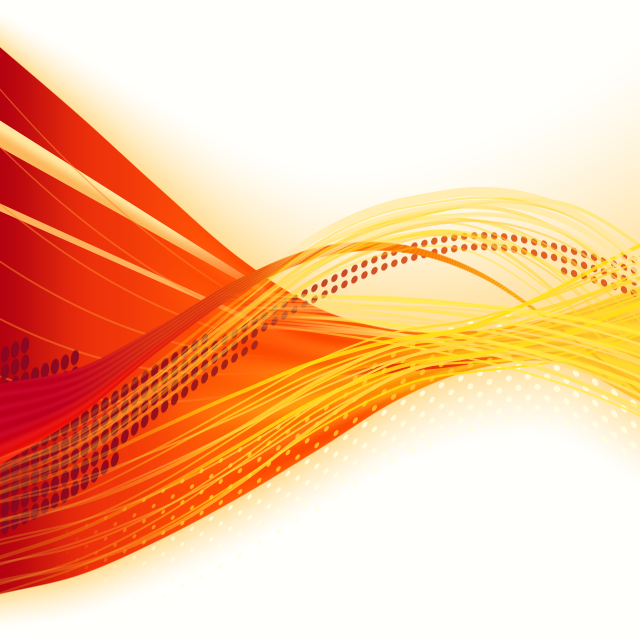
Reproduce this background procedurally as a WebGL 2 fragment shader.

```glsl
#version 300 es
precision highp float;
// Red-to-yellow waves on a warm white ground, with a ribbon, strands and dots.
// Splines give the main edges; loops fan the strands around them and
// repeated cells make the halftone dots.
uniform vec2 u_resolution;
out vec4 fragColor;

// Catmull-Rom height curve with nine evenly spaced knots
float spline(float x, float k[9]) {
  float s = clamp(x, 0., .9999) * 8.;
  int i = int(s);
  float f = s - float(i), b = k[i], c = k[i + 1];
  float a = i > 0 ? k[i - 1] : 2. * b - c;
  float d = i < 7 ? k[i + 2] : 2. * c - b;
  return b + .5 * f * (c - a + f * (2. * a - 5. * b + 4. * c - d + f * (3. * (b - c) + d - a)));
}

// Coverage of a line of half width w at distance d
float line(float d, float w) {
  return 1. - smoothstep(w, w + 1.4 / u_resolution.y, abs(d));
}

// Coverage above an edge at distance d
float edge(float d) { return smoothstep(-1., 1., d * u_resolution.y); }

// Coverage of an elliptical dot
float dotShape(vec2 p, vec2 radius) {
  float e = .7 / (u_resolution.x * radius.x);
  return 1. - smoothstep(1. - e, 1. + e, length(p / radius));
}

void main() {
  vec2 uv = gl_FragCoord.xy / u_resolution;
  float x = uv.x, y = uv.y;
  float top = spline(x, float[9](.926, .818, .704, .595, .516, .482, .483, .507, .551));
  float bottom = spline(x, float[9](.069, .099, .154, .221, .297, .375, .423, .431, .371));
  float ribbonTop = spline(x, float[9](.398, .424, .49, .564, .613, .617, .574, .488, .388));
  float ribbonLow = spline(x, float[9](.271, .349, .451, .54, .596, .605, .566, .482, .383));
  float dotPath = spline(x, float[9](.238, .303, .391, .473, .544, .599, .622, .603, .564));
  float arch = spline(x, float[9](.255, .308, .398, .5, .592, .642, .65, .6, .5));
  float rise = spline(x, float[9](.15, .185, .24, .31, .385, .44, .465, .495, .54));

  // Warm glow above and below the wave
  float above = clamp(1. - (y - top) / (.06 + .34 * x), 0., 1.);
  float below = clamp(1. - (bottom - y) / (.06 + .08 * x), 0., 1.);
  float glow = pow(y > bottom ? above : below, 1.5);
  vec3 col = mix(vec3(1, 1, .99), vec3(1, .86, .56), glow * .95);

  // Wave body: crimson at the left, through orange to yellow
  float v = (y - bottom) / (top - bottom);
  vec3 body = mix(vec3(.7, 0, .06), vec3(.93, .19, .04), smoothstep(-.02, .16, x));
  body = mix(body, vec3(1, .32, .02), smoothstep(.12, .36, x));
  float heat = smoothstep(.28, .62, x + .12 * sin(v * 6.28 - .6) - .1 * v);
  heat *= smoothstep(0., .4, v + .6 * smoothstep(.5, .8, x));
  body = mix(body, vec3(1, .6, .04), heat);
  body = mix(body, vec3(1, .8, .18), smoothstep(.62, .95, x));
  body += .05 * sin(v * 34. + 5. * x) * smoothstep(.2, .5, x) * vec3(.3, 1, .4);

  // Cream stripes and faint threads across the upper left
  float fade = 1. - smoothstep(.25, .46, x), broad = y - .79 + .597 * x;
  vec3 cream = mix(vec3(.99, .72, .36), vec3(1, .9, .62), smoothstep(-.01, .012, broad));
  body = mix(body, cream, line(broad, .02 - .038 * x) * fade);
  body = mix(body, vec3(1, .7, .36), line(y - .675 + .45 * x, .005 - .006 * x) * fade);
  for (float n = 0.; n < 6.; n++) {
    float thread = .86 - .09 * n - (1.15 - .16 * n) * x + .75 * x * x;
    body = mix(body, vec3(1, .52, .16), line(y - thread, .0006) * .5 * fade);
  }

  // Thin red wedge through the golden middle
  float taper = smoothstep(.5, .62, x) * (1. - smoothstep(.68, .84, x));
  body = mix(body, vec3(.91, .2, .03), line(y - .361 - .1 * x, .006 * taper) * taper);
  float inside = edge(y - bottom) * edge(top - y);
  col = mix(col, body, inside);

  // Staggered pale dots along the lower edge
  vec2 size = vec2(.03, .0165), cell = vec2(x, y - bottom) / size;
  float row = floor(cell.y);
  cell.x += .5 * mod(row, 2.);
  float zone = smoothstep(.06, .35, x) * step(-6., row) * step(row, x > .82 ? 0. : 4.);
  float spot = dotShape((fract(cell) - .5) * size, vec2(mix(.0024, .0052, x)));
  col = mix(col, mix(vec3(1, 1, .88), vec3(1, .78, .18), inside), spot * zone * .85);

  // Halftone band along the ribbon, with taller dots at the left
  float across = smoothstep(0., .5, x);
  size = vec2(.0156, mix(.027, .0175, across));
  cell = vec2(x, y - dotPath) / size;
  row = floor(cell.y);
  float cx = (floor(cell.x) + .5) * size.x;
  float low = cx < .18 ? -3. : cx < .41 || cx > .87 ? -2. : -1.;
  float high = cx < .045 ? 7. : cx < .13 ? 5. : cx < .32 || cx > .96 ? 1. : 0.;
  spot = dotShape((fract(cell) - .5) * size, mix(vec2(.0066, .0125), vec2(.005, .0056), across));
  vec3 maroon = mix(vec3(.53, .03, .13), vec3(.87, .33, .08), smoothstep(.15, .75, x));
  col = mix(col, maroon, spot * step(low, row) * step(row, high) * .92);

  // Glossy ribbon with fine lengthwise shading
  float r = (y - ribbonLow) / (ribbonTop - ribbonLow);
  vec3 silk = mix(vec3(.76, 0, .13), vec3(.87, .22, .07), smoothstep(.06, .3, x));
  silk = mix(silk, vec3(.98, .46, .02), smoothstep(.28, .5, x));
  silk = mix(silk, vec3(.99, .74, .12), smoothstep(.58, .9, x));
  silk = mix(vec3(.94, .08, .04), silk, max(smoothstep(0., .45, r), smoothstep(.1, .4, x)));
  silk += .025 * sin(r * 38. + 3. * sin(x * 9.));
  col = mix(col, silk, edge(y - ribbonLow) * edge(ribbonTop - y));

  // Strands over the crest, rising, and falling to the right
  float flare = smoothstep(.65, 1., x);
  for (float n = 0.; n < 14.; n++) {
    float t = n / 13. - .5, h = fract(n * .618), drift = .01 * sin(x * 7. + n * 2.4);
    float wide = mod(n, 4.) == 1. ? .0022 : .0007;
    vec3 gold = mix(vec3(1, .88, .05), vec3(1, .82, .32), h);
    float crest = y - arch - t * (.05 + .17 * flare) - drift;
    col = mix(col, gold, line(crest, wide) * mix(.2, .7, across) * (.5 + .5 * h));
    float climb = y - rise - t * (.16 - .1 * smoothstep(.2, .75, x) + .08 * flare) - drift;
    col = mix(col, gold, line(climb, wide) * mix(.22, .85, smoothstep(.12, .48, x)));
    float fall = y - .515 + .105 * pow(x, 4.) - t * (.03 + .1 * x * x) - .5 * drift;
    col = mix(col, gold + vec3(0, .04, .2), line(fall, wide) * smoothstep(.32, .65, x) * .75);
  }

  // Pale arches above the crest
  for (float n = 0.; n < 3.; n++) {
    float halo = y - arch - .04 + .018 * n - .05 * flare;
    col = mix(col, vec3(1, .91, .62), line(halo, .006 - .0018 * n) * smoothstep(.38, .55, x) * .75);
  }
  fragColor = vec4(clamp(col, 0., 1.), 1);
}
```
